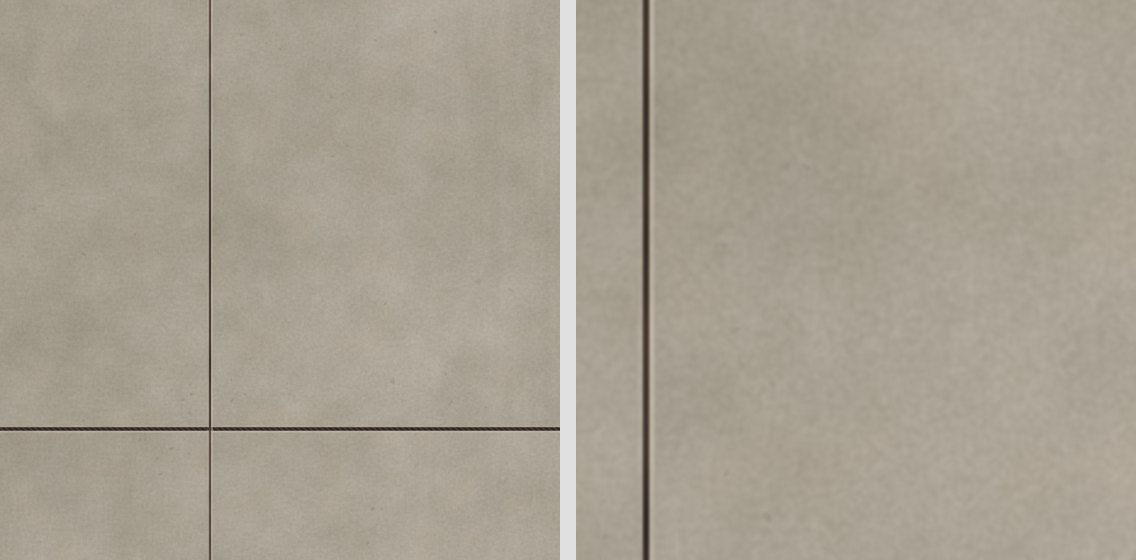
Left: the whole. Right: its middle third, enlarged.
Reproduce this texture procedurally as a three.js fragment shader.

```glsl
// Large weathered concrete tiles divided by narrow dark seams with pale rims.
varying vec2 vUv;

const vec2 TILE_SIZE = vec2(1.0);
const vec2 SEAM_CROSSING = vec2(0.375, 0.234);
const vec2 SEAM_HALF_WIDTH = vec2(0.0018, 0.0031);
const float EDGE_SOFTNESS = 0.0015;

const vec3 STONE_DARK = vec3(0.612, 0.584, 0.522);
const vec3 STONE_LIGHT = vec3(0.688, 0.658, 0.605);
const vec3 PORE_COLOR = vec3(0.46, 0.43, 0.38);
const vec3 SEAM_DARK = vec3(0.17, 0.14, 0.12);
const vec3 SEAM_BROWN = vec3(0.40, 0.31, 0.27);
const vec3 RIM_COLOR = vec3(0.80, 0.75, 0.69);

vec2 hash2(vec2 p) {
  vec2 q = vec2(dot(p, vec2(127.1, 311.7)), dot(p, vec2(269.5, 183.3)));
  return fract(sin(q) * 43758.5);
}

// Gradient noise, centred on zero
float noise(vec2 p) {
  vec2 i = floor(p);
  vec2 f = fract(p);
  vec2 u = f * f * f * (f * (f * 6.0 - 15.0) + 10.0);
  vec2 e = vec2(1.0, 0.0);
  float a = dot(hash2(i) * 2.0 - 1.0, f);
  float b = dot(hash2(i + e.xy) * 2.0 - 1.0, f - e.xy);
  float c = dot(hash2(i + e.yx) * 2.0 - 1.0, f - e.yx);
  float d = dot(hash2(i + e.xx) * 2.0 - 1.0, f - e.xx);
  return mix(mix(a, b, u.x), mix(c, d, u.x), u.y);
}

float fbm(vec2 p, float falloff) {
  float sum = 0.0;
  float gain = 1.0;
  for (int i = 0; i < 5; i++) {
    sum += gain * noise(p);
    p = mat2(1.6, 1.2, -1.2, 1.6) * p + 7.3;
    gain *= falloff;
  }
  return sum;
}

// Soft band of given half width around zero
float band(float d, float halfWidth) {
  return 1.0 - smoothstep(halfWidth - EDGE_SOFTNESS, halfWidth + EDGE_SOFTNESS, abs(d));
}

// Irregular pores that gather in loose clusters
float pores(vec2 p, float scale) {
  vec2 warp = 0.006 * vec2(noise(p * 90.0), noise(p * 90.0 + 31.0));
  float cluster = smoothstep(-0.15, 0.4, noise(p * 6.0 + scale));
  return cluster * smoothstep(0.32, 0.62, noise((p + warp) * scale));
}

// Mottled stone with broad clouds, faint streaks, grain and pores
vec3 concrete(vec2 p, vec2 tileId) {
  vec2 q = p + 3.7 * tileId;
  float clouds = fbm(q * 3.6 + 0.3 * noise(q * 5.0), 0.6);
  float blotches = fbm(q * 13.0 + 19.0, 0.65);
  float streaks = noise(q * vec2(55.0, 5.0)) * smoothstep(0.6, 1.0, p.x);
  float grain = noise(q * 140.0) + noise(q * 230.0 + 5.0);
  float slope = 0.25 * (p.x - p.y) - 0.15 * exp(-p.x * 12.0);
  float tone = 0.60 + slope + 0.62 * clouds + 0.36 * blotches;
  tone += 0.3 * streaks + 0.36 * grain;
  vec3 color = mix(STONE_DARK, STONE_LIGHT, tone);
  color += vec3(-0.012, 0.002, 0.008) * noise(q * 14.0 + 50.0);
  float poreAmount = 0.42 * pores(q, 65.0) + 0.30 * pores(q + 0.31, 110.0);
  return mix(color, PORE_COLOR, poreAmount);
}

// Dark groove with a bright rim on one side and a faint one on the other
vec3 addSeam(vec3 base, float d, float halfWidth, vec3 groove, float wear) {
  float nearRim = band(d - halfWidth - 0.0016, 0.0016) * (0.55 + wear);
  float farRim = band(d + halfWidth + 0.0016, 0.0016) * (0.16 + wear);
  vec3 color = mix(base, RIM_COLOR, clamp(max(nearRim, farRim), 0.0, 1.0));
  return mix(color, groove, band(d, halfWidth));
}

void main() {
  vec2 tilePos = (vUv - SEAM_CROSSING) / TILE_SIZE;
  vec2 tileId = floor(tilePos);
  vec2 d = (fract(tilePos + 0.5) - 0.5) * TILE_SIZE;
  vec3 color = concrete(vUv, tileId);

  // Slight shading beside the grooves
  color *= 1.0 - 0.03 * exp(-abs(d.x) * 110.0) - 0.02 * exp(-abs(d.y) * 130.0);

  // Horizontal groove with slanted hatching
  float wearX = 0.4 * noise(vec2(vUv.x * 30.0, 2.3));
  float hatch = 0.5 + 0.5 * sin(6.2832 * (vUv.x * 96.0 + d.y * 110.0));
  vec3 grooveX = mix(SEAM_DARK, SEAM_BROWN, 0.5 * hatch * hatch);
  color = addSeam(color, -d.y, SEAM_HALF_WIDTH.y, grooveX, wearX);

  // Vertical groove, browner below the crossing
  float wearY = 0.4 * noise(vec2(9.3, vUv.y * 24.0));
  float brown = 0.3 + wearY + 0.4 * (1.0 - smoothstep(-0.01, 0.01, d.y));
  vec3 grooveY = mix(SEAM_DARK, SEAM_BROWN, clamp(brown, 0.0, 1.0));
  color = addSeam(color, d.x, SEAM_HALF_WIDTH.x, grooveY, wearY);

  gl_FragColor = vec4(clamp(color, 0.0, 1.0), 1.0);
}
```
